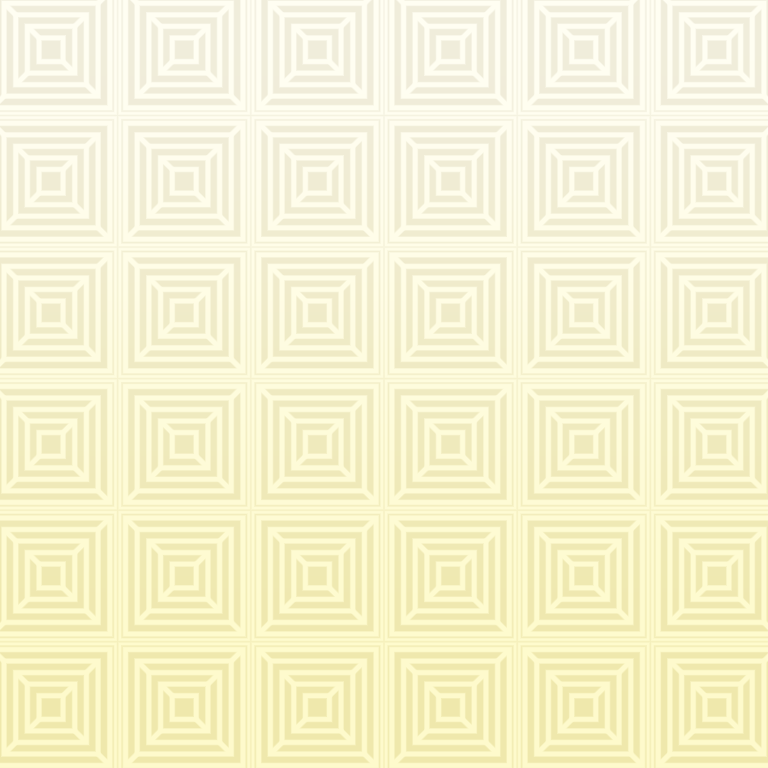
Write a WebGL 1 fragment shader that draws this pattern.

```glsl
precision highp float;

// Pale cream panels of concentric square rings, joined by mitre strips.
// Each panel is a folded grid cell measured by its square (Chebyshev) distance;
// the mitres swap diagonals per ring and panel, and a vertical gradient tints all.

uniform vec2 u_resolution;

// Grid, in canvas units
const vec2 PITCH = vec2(0.1734, 0.1713);
const vec2 GRID_ORIGIN = vec2(0.5, 0.507);

// Panel, in units of one pitch
const int RINGS = 5;
const float RING_START = 0.0705;
const float RING_STEP = 0.0877;
const float RING_WIDTH = 0.0390;
const float MITRE_HALF = 0.0200;
const float FRAME_INNER = 0.4605;
const float FRAME_OUTER = 0.4725;
const float SEAM_HALF = 0.0055;
const float FRAME_DEPTH = 0.80;
const float SEAM_DEPTH = 0.65;
const float SOFTNESS = 0.0115;

// Colours at the bottom and top
const vec3 LIGHT_LOW = vec3(0.995, 0.982, 0.800);
const vec3 LIGHT_HIGH = vec3(1.000, 0.995, 0.950);
const vec3 DARK_LOW = vec3(0.938, 0.910, 0.675);
const vec3 DARK_HIGH = vec3(0.940, 0.928, 0.860);
const float FADE_START = 0.05;
const float FADE_END = 1.00;

// Smoothed step: 0 below the edge, 1 above it
float ramp(float d, float edge, float soft) {
  return clamp((d - edge) / soft + 0.5, 0.0, 1.0);
}

// Coverage of the interval from a to b
float band(float d, float a, float b, float soft) {
  return ramp(d, a, soft) - ramp(d, b, soft);
}

// Amount of light tone at a point of one panel
float panel(vec2 p, float parity, float soft) {
  vec2 a = abs(p);
  float d = max(a.x, a.y);
  float strip = 1.0 - ramp(abs(a.x - a.y) * 0.7071, MITRE_HALF, soft);
  float falling = step(p.x * p.y, 0.0);
  float light = 0.0;

  // Rings, each followed by a dark gap crossed by two mitres
  for (int i = 0; i < RINGS; i++) {
    float k = float(i);
    float inner = RING_START + k * RING_STEP;
    float outer = inner + RING_WIDTH;
    light += band(d, inner, outer, soft);
    if (i < RINGS - 1) {
      float side = mod(parity + k, 2.0) > 0.5 ? falling : 1.0 - falling;
      light += band(d, outer, inner + RING_STEP, soft) * strip * side;
    }
  }

  // Border with a thin frame line and a seam shared with the neighbours
  light += ramp(d, FRAME_INNER, soft);
  light -= FRAME_DEPTH * band(d, FRAME_INNER, FRAME_OUTER, soft);
  light -= SEAM_DEPTH * band(d, 0.5 - SEAM_HALF, 0.5 + SEAM_HALF, soft);
  return clamp(light, 0.0, 1.0);
}

void main() {
  vec2 uv = gl_FragCoord.xy / u_resolution;
  vec2 grid = (uv - GRID_ORIGIN) / PITCH;
  vec2 cell = floor(grid);
  float pixel = 1.0 / (min(u_resolution.x, u_resolution.y) * PITCH.x);
  float soft = max(SOFTNESS, pixel);

  float light = panel(grid - cell - 0.5, mod(cell.x + cell.y, 2.0), soft);

  // Vertical tint
  float fade = smoothstep(FADE_START, FADE_END, uv.y);
  vec3 dark = mix(DARK_LOW, DARK_HIGH, fade);
  vec3 bright = mix(LIGHT_LOW, LIGHT_HIGH, fade);
  gl_FragColor = vec4(mix(dark, bright, light), 1.0);
}
```
